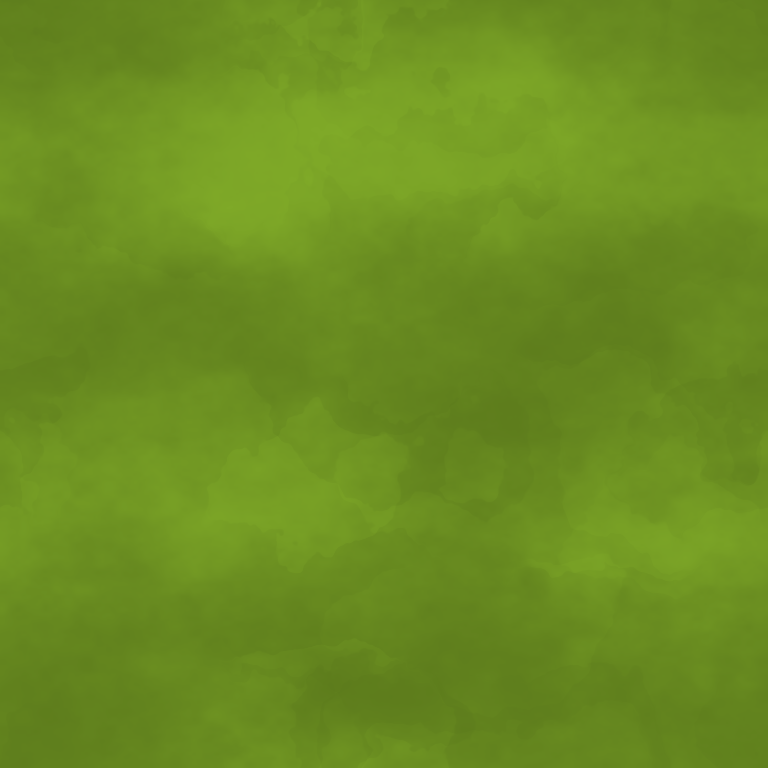
A Shadertoy shader for this texture:

```glsl
// Seamless green watercolour: soft cloudy bands, overlapping translucent washes
// with ragged, partly crisp borders, and a faint paper mottle. One scalar tone
// is summed from wrapping layers and mapped onto a dark-to-light green ramp.

#define DARK_GREEN    vec3(0.360, 0.480, 0.108)
#define LIGHT_GREEN   vec3(0.505, 0.673, 0.158)
#define MEAN_TONE     0.45
#define BAND_AMOUNT   0.14
#define PATCH_AMOUNT  0.12
#define CLOUD_AMOUNT  1.05
#define WASH_COUNT    18
#define WASH_AMOUNT   0.13
#define RIM_AMOUNT    0.045
#define MOTTLE_AMOUNT 0.22

const float TAU = 6.2831853;

// Three random values in 0..1 from integer coordinates (PCG mixing).
vec3 hash3(ivec3 cell) {
    uvec3 v = uvec3(cell) * 1664525u + 1013904223u;
    v.x += v.y * v.z; v.y += v.z * v.x; v.z += v.x * v.y;
    v ^= v >> 16u;
    v.x += v.y * v.z; v.y += v.z * v.x; v.z += v.x * v.y;
    return vec3(v >> 8u) / 16777216.0;
}

// Value noise that wraps after a whole number of cells.
float wrapNoise(vec2 uv, ivec2 cells, int seed) {
    vec2 p = fract(uv) * vec2(cells);
    ivec2 a = ivec2(floor(p)) % cells;
    ivec2 b = (a + 1) % cells;
    vec2 f = fract(p);
    f = f * f * f * (f * (f * 6.0 - 15.0) + 10.0);
    float low  = mix(hash3(ivec3(a, seed)).x, hash3(ivec3(b.x, a.y, seed)).x, f.x);
    float high = mix(hash3(ivec3(a.x, b.y, seed)).x, hash3(ivec3(b, seed)).x, f.x);
    return mix(low, high, f.y);
}

// Wrapping fractal noise, centred on zero.
float fbm(vec2 uv, ivec2 cells, int octaves, int seed) {
    float sum = 0.0, weight = 0.5;
    for (int i = 0; i < octaves; i++) {
        sum += weight * (wrapNoise(uv, cells, seed + i) - 0.5);
        uv += vec2(0.37, 0.61);
        cells *= 2;
        weight *= 0.5;
    }
    return sum;
}

// Broad horizontal light and dark bands, bent and broken by clouds.
float cloudTone(vec2 uv) {
    vec2 bend = vec2(fbm(uv, ivec2(3, 3), 5, 11), fbm(uv, ivec2(3, 4), 5, 23));
    vec2 p = uv + bend * vec2(0.40, 0.24);
    float bands = cos(2.0 * TAU * (p.y - 0.3));
    float patches = cos(TAU * p.x) * cos(TAU * (p.y - 0.3));
    float clouds = fbm(uv + bend * 0.12, ivec2(3, 5), 6, 37);
    return BAND_AMOUNT * bands + PATCH_AMOUNT * patches + CLOUD_AMOUNT * clouds;
}

// Alternating dark and light pools of pigment with ragged borders.
float washTone(vec2 uv, float pixel) {
    vec2 ragged = 0.22 * vec2(fbm(uv, ivec2(6), 4, 51), fbm(uv, ivec2(6), 4, 63))
                + 0.035 * vec2(fbm(uv, ivec2(42), 3, 71), fbm(uv, ivec2(42), 3, 83));
    float crispness = smoothstep(0.38, 0.68, wrapNoise(uv, ivec2(5), 91));
    float softness = max(mix(0.055, 0.003, crispness), pixel);
    float rimWidth = max(0.0022, 1.2 * pixel);
    float tone = 0.0;
    for (int i = 0; i < WASH_COUNT; i++) {
        vec3 place = hash3(ivec3(i, 7, 101));
        vec3 shape = hash3(ivec3(i, 13, 211));
        vec2 d = fract(uv + ragged - place.xy + 0.5) - 0.5;
        float angle = (place.z - 0.5) * 1.1;
        float c = cos(angle), s = sin(angle);
        d = mat2(c, -s, s, c) * d;
        float radius = mix(0.13, 0.25, shape.x);
        vec2 radii = radius * vec2(1.0, mix(0.42, 0.62, shape.y));
        float inside = (1.0 - length(d / radii)) * radii.y;

        // Pigment gathers at the border and thins toward the middle.
        float cover = smoothstep(-softness, softness, inside);
        cover *= mix(0.5, 1.0, exp(-12.0 * max(inside, 0.0)));
        float rim = crispness * (1.0 - smoothstep(0.0, rimWidth, abs(inside)));
        float direction = (i % 2 == 0) ? -1.0 : 1.0;
        float strength = mix(0.5, 1.2, shape.z);
        tone += direction * strength * (WASH_AMOUNT * cover + RIM_AMOUNT * rim);
    }
    return tone;
}

void mainImage(out vec4 fragColor, in vec2 fragCoord) {
    vec2 uv = fragCoord / iResolution.xy;
    float pixel = 1.0 / min(iResolution.x, iResolution.y);

    // Sum the layers of paint and the paper mottle.
    float tone = MEAN_TONE + cloudTone(uv) + washTone(uv, pixel);
    tone += MOTTLE_AMOUNT * fbm(uv, ivec2(36, 44), 3, 131);

    // Ease the extremes, then tint.
    tone = 0.5 + 0.56 * tanh((tone - 0.5) / 0.56);
    fragColor = vec4(mix(DARK_GREEN, LIGHT_GREEN, tone), 1.0);
}
```
